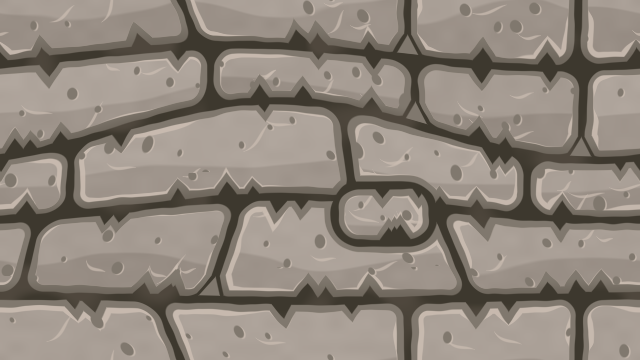
This texture is drawn by a Shadertoy shader. Its source:

```glsl
// Seamless cartoon wall of four wavy courses of chipped, pitted stones in dark mortar.

const vec2 TILE = vec2(16.0 / 9.0, 1.0);
const float GAP = 0.0105;
const float RIM = 0.017;
const vec3 MORTAR = vec3(0.24, 0.22, 0.18);
const vec3 MORTAR_WORN = vec3(0.31, 0.28, 0.24);
const vec3 RIM_DARK = vec3(0.43, 0.40, 0.36);
const vec3 RIM_LIGHT = vec3(0.50, 0.47, 0.43);
const vec3 FACE = vec3(0.605, 0.565, 0.53);
const vec3 FACE_LIT = vec3(0.665, 0.625, 0.59);
const vec3 GLINT = vec3(0.80, 0.745, 0.70);

// Course beds: height, wave amplitude, wave phase
const vec3 BED[4] = vec3[4](vec3(0.171, -0.007, 0.5), vec3(0.421, -0.032, 0.95),
                            vec3(0.637, -0.083, 0.93), vec3(0.843, -0.032, 0.87));
// Upright joints of each course, as fractions of the width, and their lean
const vec3 JOINT[4] = vec3[4](vec3(0.03, 0.325, 0.738), vec3(0.107, 0.553, 0.824),
                              vec3(0.329, 0.651, 0.907), vec3(0.312, 0.637, 0.901));
const vec3 LEAN[4] = vec3[4](vec3(0.25, 0.33, -0.4), vec3(0.05, -0.14, 0.0),
                             vec3(0.0, -0.05, 0.04), vec3(-0.4, 0.0, 0.03));

struct Stone { vec2 local; vec2 size; float id; };

float hash(vec2 p) {
    vec3 q = fract(p.xyx * 0.1031);
    q += dot(q, q.yzx + 33.33);
    return fract((q.x + q.y) * q.z);
}

vec2 hash2(vec2 p) { return vec2(hash(p), hash(p + 17.3)); }

// Value noise that wraps after a whole number of cells
float noise(vec2 uv, vec2 cells) {
    vec2 g = uv * cells, i = floor(g), f = fract(g);
    f = f * f * (3.0 - 2.0 * f);
    vec2 a = mod(i, cells), b = mod(i + 1.0, cells);
    return mix(mix(hash(a), hash(vec2(b.x, a.y)), f.x),
               mix(hash(vec2(a.x, b.y)), hash(b), f.x), f.y);
}

float fill(float d, float px) { return smoothstep(-px, px, d); }

vec2 rotate(vec2 p, float a) {
    float c = cos(a), s = sin(a);
    return vec2(c * p.x + s * p.y, c * p.y - s * p.x);
}

float bedHeight(int row, float x) {
    vec3 b = BED[row];
    return b.x + b.y * cos(6.28318 * (x / TILE.x - b.z));
}

float jointX(int row, int k, float y) { return JOINT[row][k] * TILE.x + LEAN[row][k] * y; }

// Stone cell around p, with wrapped local coordinates from its lower left corner
Stone findStone(vec2 p) {
    int row = 0, col = 0;
    vec2 local = vec2(9.0);
    for (int r = 0; r < 4; r++) {
        float y = mod(p.y - bedHeight(r, p.x), TILE.y);
        if (y < local.y) { local.y = y; row = r; }
    }
    for (int k = 0; k < 3; k++) {
        float x = mod(p.x - jointX(row, k, local.y), TILE.x);
        if (x < local.x) { local.x = x; col = k; }
    }
    float w = jointX(row, (col + 1) % 3, local.y) - jointX(row, col, local.y);
    float h = bedHeight((row + 1) % 4, p.x) - bedHeight(row, p.x);
    return Stone(local, mod(vec2(w, h), TILE), float(row * 3 + col));
}

// Depth inside a cell with rounded corners
float cellInset(Stone s) {
    float r = 0.05 + 0.02 * hash(vec2(s.id, 3.0));
    return r - length(max(r - min(s.local, s.size - s.local), 0.0));
}

// Angular nicks along the upper and lower edges
float chip(Stone s, float inset) {
    for (int i = 0; i < 5; i++) {
        vec2 h = hash2(vec2(s.id, float(i) + 40.0));
        vec2 c = s.size * vec2(0.1 + 0.8 * h.x, float(i % 2));
        vec2 d = abs(s.local - c);
        inset = min(inset, d.x * 0.8 + d.y * 0.6 - 0.008 - 0.012 * h.y);
    }
    return inset;
}

// Tapered curved scratches and tilted pits with a bright lower right lip
vec3 wear(vec3 color, Stone s, float px) {
    for (int i = 0; i < 4; i++) {
        vec2 key = vec2(s.id + 20.0, float(i)), h = hash2(key + 5.0);
        vec2 q = rotate(s.local - s.size * (0.15 + 0.7 * hash2(key)), h.x * 1.6 - 0.4);
        float t = q.x / (0.02 + 0.035 * h.y);
        float d = 0.004 * (1.0 - t * t) - abs(q.y - 0.009 * t * t * (1.0 - t));
        color = mix(color, GLINT, 0.7 * fill(d, px) * step(abs(t), 1.0));
    }
    int pits = 3 + int(s.size.x * 9.0);
    for (int i = 0; i < pits; i++) {
        vec2 key = vec2(s.id + 50.0, float(i)), h = hash2(key + 9.0);
        vec2 q = s.local - s.size * vec2((float(i) + 0.2 + 0.6 * hash(key)) / float(pits),
                                         0.18 + 0.64 * hash(key + 2.0));
        float r = 0.006 + 0.011 * h.x * h.x, tilt = h.y - 0.3;
        vec2 squash = vec2(1.0, 0.65 + 0.25 * h.y);
        float pit = r - length(rotate(q, tilt) * squash);
        float lip = r - length(rotate(q - vec2(0.004, -0.002), tilt) * squash);
        color = mix(color, GLINT, 0.8 * fill(lip, px));
        color = mix(color, RIM_LIGHT, fill(pit, px));
    }
    return color;
}

void mainImage(out vec4 fragColor, in vec2 fragCoord) {
    vec2 uv = fragCoord / iResolution.xy, p = uv * TILE;
    float px = 0.8 / iResolution.y;

    // Main stones, with one small stone wedged between two courses
    Stone s = findStone(p);
    Stone wedge = Stone(p - vec2(0.93, 0.325), vec2(0.272, 0.16), 12.0);
    float inset = cellInset(s), wedgeInset = cellInset(wedge), pebble = -1.0;
    if (wedgeInset > 0.0) {
        s = wedge;
        inset = wedgeInset;
    } else {
        inset = min(inset, -wedgeInset);
        // Pebbles at the foot of some joints
        bool left = s.local.x * 2.0 < s.size.x;
        float jointId = left ? s.id : floor(s.id / 3.0) * 3.0 + mod(s.id + 1.0, 3.0);
        vec2 q = vec2(left ? s.local.x : s.local.x - s.size.x, s.local.y - 0.026);
        if (hash(vec2(jointId, 71.0)) > 0.6) {
            pebble = 0.019 - max(abs(q.x) * 0.9 + q.y * 0.5, -q.y * 1.3);
            inset = min(inset, -pebble);
        }
    }
    inset = chip(s, inset) + 0.005 * (noise(uv, vec2(48, 27)) - 0.5);

    // Mortar, pebbles and bevelled rims
    float rough = noise(uv, vec2(16, 9)), streak = noise(uv, vec2(12, 14));
    float rise = s.local.y / s.size.y;
    vec3 color = mix(MORTAR, MORTAR_WORN, smoothstep(0.65, 0.9, rough));
    color = mix(color, RIM_LIGHT, fill(pebble, px));
    color = mix(color, mix(RIM_DARK, RIM_LIGHT, smoothstep(0.0, 0.25, rise)), fill(inset - GAP, px));

    // Two-tone face, glinting edges and surface wear
    float face = inset - GAP - RIM * (0.7 + 0.6 * rough);
    float shade = 0.4 + 0.1 * sin(s.local.x * 8.0 + s.id * 2.4) + 0.12 * (streak - 0.5);
    vec3 surface = mix(FACE, FACE_LIT, fill((rise - shade) * s.size.y, px * 2.0));
    surface += 0.04 * (hash(vec2(s.id, 8.0)) - 0.5) + 0.025 * (noise(uv, vec2(40, 30)) - 0.5);
    float leftSide = smoothstep(0.09, 0.03, s.local.x);
    float glint = 0.015 * smoothstep(0.5, 0.95, streak + 0.25 * leftSide) - face;
    surface = mix(surface, GLINT, 0.85 * fill(glint, px));
    color = mix(color, wear(surface, s, px), fill(face, px));
    fragColor = vec4(color, 1.0);
}
```
